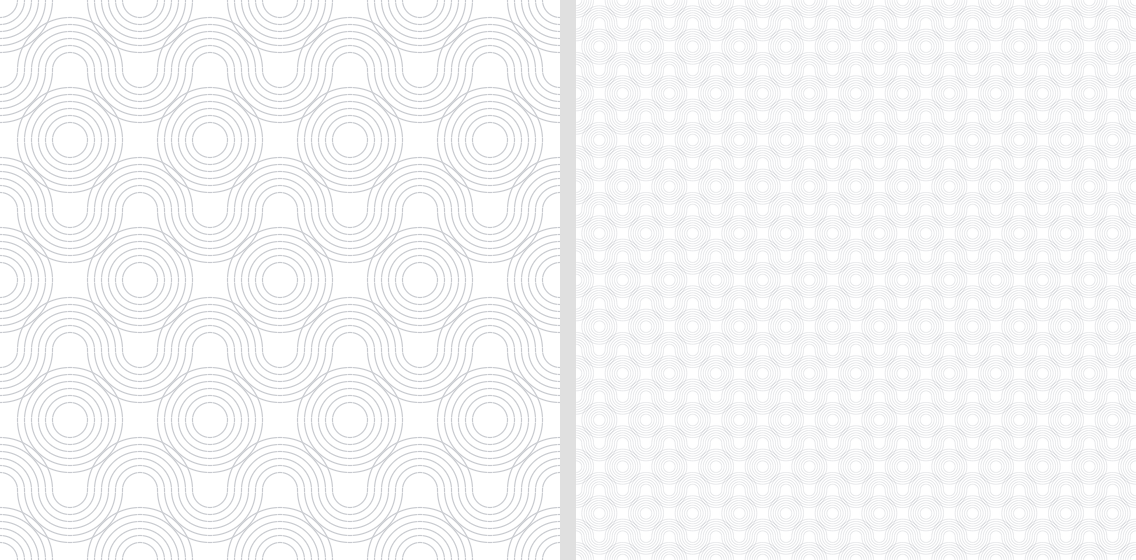
Left, the tile; right, the same tile 3 across and 3 down.
This pattern is drawn by a Shadertoy shader. Its source:

```glsl
const float UNITS = 8.0;          // half-periods per side: 4 repeats across, 2 staggered down
const float INNER_RADIUS = 0.25;
const float RING_STEP = 0.1;
const float LAST_RING = 5.0;      // index of the outermost of six lines
const float LINE_WIDTH = 0.0168;
const float NICK_OFFSET = 0.036;  // faint breaks beside each quadrant point
const float NICK_SIZE = 0.014;
const float NICK_FADE = 0.5;
const vec3 PAPER = vec3(1.0);
const vec3 INK = vec3(0.78, 0.79, 0.81);

// Signed offset from the nearest column centre, columns two units apart
float columnOffset(float x, float shift) {
    return mod(x - shift + 1.0, 2.0) - 1.0;
}

// Coverage of six concentric lines around the local origin
float ringLines(vec2 q, float pixel) {
    float r = length(q);
    float ring = clamp(round((r - INNER_RADIUS) / RING_STEP), 0.0, LAST_RING);
    float d = abs(r - INNER_RADIUS - ring * RING_STEP);
    float line = clamp((0.5 * LINE_WIDTH - d) / pixel + 0.5, 0.0, 1.0);

    float axis = min(abs(q.x), abs(q.y));
    float nick = 1.0 - smoothstep(0.0, NICK_SIZE, abs(axis - NICK_OFFSET));
    return line * (1.0 - NICK_FADE * nick);
}

// Full circles, every other row shifted by half a period
float circles(vec2 p, float pixel) {
    float row = round(p.y / 2.0);
    vec2 q = vec2(columnOffset(p.x, row), p.y - 2.0 * row);
    return ringLines(q, pixel);
}

// Wavy bands: upper half arches joined to lower half troughs
float waves(vec2 p, float pixel) {
    float row = floor(p.y / 2.0);
    float y = p.y - 2.0 * row - 1.0;
    float shift = row + (y > 0.0 ? 0.0 : 1.0);
    return ringLines(vec2(columnOffset(p.x, shift), y), pixel);
}

void mainImage(out vec4 fragColor, in vec2 fragCoord) {
    vec2 p = UNITS * fragCoord / iResolution.xy;
    float pixel = UNITS / min(iResolution.x, iResolution.y);

    // Crossing lines darken slightly where their soft edges overlap
    float clear = (1.0 - circles(p, pixel)) * (1.0 - waves(p, pixel));
    fragColor = vec4(mix(INK, PAPER, clear), 1.0);
}
```
